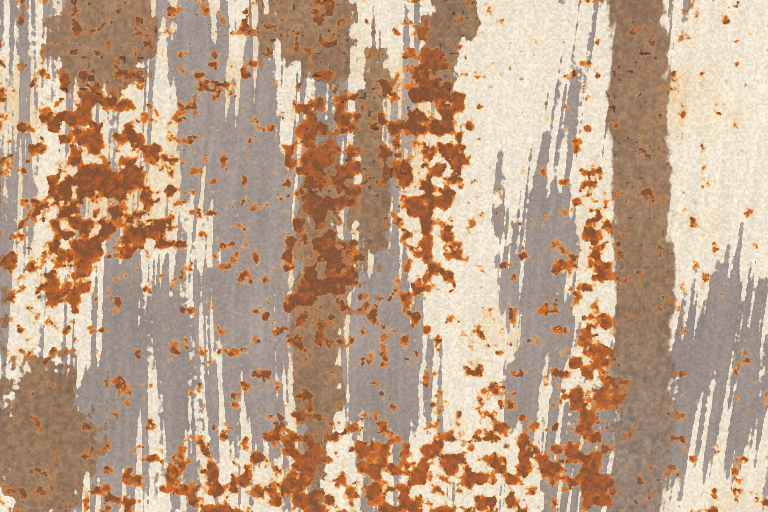
Write a Shadertoy shader that draws this texture.

```glsl
// Weathered painted steel: cream paint under dragged grey brush strokes,
// brown rust film in vertical bands, and clustered orange rust specks.
// Broad soft patches bias layered noise; thresholds then cut each layer.

const vec3 CREAM      = vec3(0.945, 0.900, 0.820);
const vec3 WARM_CREAM = vec3(0.930, 0.835, 0.690);
const vec3 GREY       = vec3(0.625, 0.575, 0.548);
const vec3 BROWN      = vec3(0.590, 0.460, 0.355);
const vec3 HALO       = vec3(0.940, 0.740, 0.470);
const vec3 ORANGE     = vec3(0.870, 0.480, 0.210);
const vec3 RUST       = vec3(0.660, 0.370, 0.215);
const vec3 DARK_RUST  = vec3(0.500, 0.320, 0.220);
const vec3 PIT        = vec3(0.250, 0.165, 0.130);

const float SPECK_SCALE  = 48.0;   // rust grains per canvas height
const float STREAK_SCALE = 95.0;   // bristle marks per canvas height
const float GRAIN_SCALE  = 260.0;
const float GRAIN_AMOUNT = 0.13;
const float BAND_CENTRE  = 1.25;
const float BAND_HALF    = 0.058;

// Broad patches: centre xy, radius xy, in canvas heights.
const int PATCHES = 6;
const vec4 GREY_PATCHES[PATCHES] = vec4[PATCHES](
    vec4(0.50, 0.50, 0.10, 0.36), vec4(0.28, 0.24, 0.11, 0.23),
    vec4(0.77, 0.30, 0.09, 0.20), vec4(1.05, 0.42, 0.07, 0.42),
    vec4(1.42, 0.28, 0.12, 0.25), vec4(0.40, 0.85, 0.06, 0.20));
const vec4 BROWN_PATCHES[PATCHES] = vec4[PATCHES](
    vec4(0.21, 0.95, 0.11, 0.15), vec4(0.60, 0.96, 0.10, 0.13),
    vec4(0.63, 0.35, 0.05, 0.36), vec4(0.09, 0.14, 0.11, 0.18),
    vec4(0.88, 0.95, 0.05, 0.14), vec4(0.72, 0.72, 0.04, 0.22));
const vec4 RUST_PATCHES[PATCHES] = vec4[PATCHES](
    vec4(0.20, 0.66, 0.13, 0.18), vec4(0.12, 0.47, 0.10, 0.11),
    vec4(0.84, 0.70, 0.09, 0.34), vec4(0.63, 0.62, 0.06, 0.28),
    vec4(0.80, 0.06, 0.48, 0.13), vec4(1.16, 0.30, 0.05, 0.45));

float hash(vec2 cell) {
    vec3 h = fract(cell.xyx * 0.1031);
    h += dot(h, h.yzx + 33.33);
    return fract((h.x + h.y) * h.z);
}

float noise(vec2 p) {
    vec2 cell = floor(p), f = fract(p);
    f = f * f * (3.0 - 2.0 * f);
    return mix(mix(hash(cell), hash(cell + vec2(1, 0)), f.x),
               mix(hash(cell + vec2(0, 1)), hash(cell + vec2(1, 1)), f.x), f.y);
}

// Rotated octaves, range 0..1, mean 0.5
float fbm(vec2 p) {
    float sum = 0.0, amp = 0.5;
    for (int i = 0; i < 4; i++) {
        sum += amp * noise(p);
        p = mat2(1.6, 1.2, -1.2, 1.6) * p + 17.3;
        amp *= 0.5;
    }
    return sum / 0.9375;
}

// Stretched noise for brush marks, kept upright in both octaves
float streaks(vec2 p, float across, float along) {
    vec2 q = p * vec2(across, along);
    return 0.65 * noise(q) + 0.35 * noise(q * vec2(2.1, 1.8) + 41.7);
}

float patchCover(vec2 p, vec4 patches[PATCHES]) {
    float cover = 0.0;
    for (int i = 0; i < PATCHES; i++) {
        vec2 d = (p - patches[i].xy) / patches[i].zw;
        float r2 = dot(d, d);
        cover = max(cover, exp(-r2 * r2));
    }
    return cover;
}

float cut(float field, float edge) {
    return smoothstep(edge - 0.035, edge + 0.035, field);
}

void mainImage(out vec4 fragColor, in vec2 fragCoord) {
    vec2 p = fragCoord / iResolution.y;
    vec2 warped = p + 0.10 * (vec2(fbm(p * 9.0), fbm(p * 7.0 + 50.0)) - 0.5);

    // Brush direction leans further over towards the right
    float lean = mix(0.02, 0.14, smoothstep(0.85, 1.15, p.x));
    vec2 brush = p - vec2(lean * (p.y - 0.5) + 0.03 * noise(p * 2.3), 0.0);
    float wide = streaks(brush, 17.0, 1.6) - 0.5;
    float fine = streaks(brush + 7.0, STREAK_SCALE, 5.0) - 0.5;
    float speck = fbm(p * SPECK_SCALE) - 0.5;
    float detail = fbm(p * SPECK_SCALE * 2.3 + 90.0) - 0.5;
    float cloud = fbm(p * 5.0 + 20.0) - 0.5;
    vec2 cleanOffset = (p - vec2(1.43, 0.80)) / vec2(0.13, 0.28);
    float clean = exp(-dot(cleanOffset, cleanOffset));

    // Cream paint with faint yellowing
    vec3 color = mix(CREAM, WARM_CREAM, smoothstep(0.0, 0.35, cloud + 0.4 * wide));
    color *= 1.0 + 0.06 * fine;

    // Dragged grey strokes
    float grey = 0.54 * patchCover(warped, GREY_PATCHES) - 0.20 - 0.15 * clean
               + 0.9 * wide + 0.85 * fine + 0.25 * detail;
    color = mix(color, GREY * (1.0 + 0.13 * fine + 0.20 * cloud), cut(grey, 0.0));

    // Brown film: ragged patches and one long upright band
    float film = 0.56 * patchCover(warped, BROWN_PATCHES) - 0.29
               + 0.55 * wide + 0.35 * fine + 0.7 * speck;
    float bandX = abs(p.x - BAND_CENTRE + 0.03 * (noise(vec2(p.y * 5.0, 3.0)) - 0.5));
    float band = cut((BAND_HALF - bandX) * 7.0 + 0.25 * speck + 0.15 * fine, 0.0);
    float brown = max(cut(film, 0.0), band);
    vec3 filmColor = mix(BROWN, GREY, 0.55 * band * smoothstep(0.5, 0.1, p.y));
    color = mix(color, filmColor * (1.0 + 0.35 * detail + 0.25 * cloud), brown * 0.94);

    // Rust grains: pale halo, orange rim, dark core
    float rust = speck + 0.27 * patchCover(warped, RUST_PATCHES) - 0.19
               + 0.25 * cloud + 0.12 * wide - 0.10 * clean;
    float bare = 1.0 - brown;
    color = mix(color, HALO, smoothstep(-0.07, 0.02, rust) * mix(0.15, 0.8, bare * (1.0 - 0.6 * cut(grey, 0.0))));
    color = mix(color, ORANGE * (1.0 + 0.5 * detail), cut(rust, 0.025) * mix(0.45, 1.0, bare));
    vec3 core = mix(RUST, DARK_RUST, smoothstep(-0.10, 0.16, detail + 0.5 * cloud));
    color = mix(color, core, cut(rust + 0.35 * detail, 0.085) * 0.92);

    // Small dark pits, mostly in the film, and surface grain
    float pits = smoothstep(0.86, 0.94, noise(p * 115.0 + 12.0));
    color = mix(color, PIT, pits * mix(0.03, 0.55, brown * smoothstep(0.2, 0.9, p.y)));
    color *= 1.0 + GRAIN_AMOUNT * (noise(p * GRAIN_SCALE) - 0.5);

    fragColor = vec4(clamp(color, 0.0, 1.0), 1.0);
}
```
